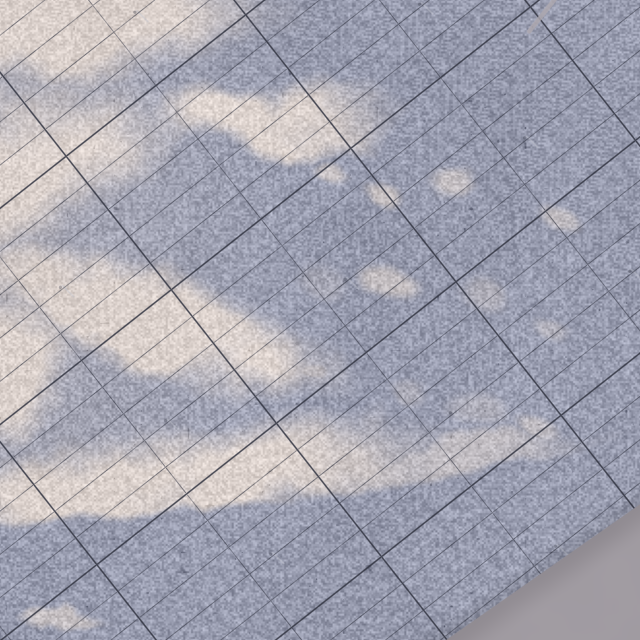
Reproduce this texture procedurally as a WebGL 1 fragment shader.

```glsl
precision highp float;

uniform vec2 u_resolution;

const vec2 PANEL_SIZE = vec2(0.3573, 0.2656);
const vec2 PANEL_ORIGIN = vec2(-0.0699, -0.0097);
const vec2 TILES_PER_PANEL = vec2(2.0, 5.0);
const vec3 SHADE = vec3(0.595, 0.610, 0.685);
const vec3 SUNLIT = vec3(0.860, 0.820, 0.800);
const vec3 JOINT = vec3(0.200, 0.210, 0.260);
const vec3 SCRATCH = vec3(0.760, 0.770, 0.810);
const vec3 KERB = vec3(0.630, 0.610, 0.635);

float hash(vec2 p) {
  return fract(sin(dot(p, vec2(127.1, 311.7))) * 43758.545);
}

float noise(vec2 p) {
  vec2 i = floor(p), f = fract(p);
  f = f * f * (3.0 - 2.0 * f);
  return mix(mix(hash(i), hash(i + vec2(1.0, 0.0)), f.x),
             mix(hash(i + vec2(0.0, 1.0)), hash(i + 1.0), f.x), f.y);
}

float fbm(vec2 p) {
  float sum = 0.0, amplitude = 0.5;
  for (int i = 0; i < 4; i++) {
    sum += amplitude * noise(p);
    p = p * 2.03 + 17.3;
    amplitude *= 0.5;
  }
  return sum;
}

float stroke(float d, float halfWidth, float aa) {
  return 1.0 - smoothstep(halfWidth - aa, halfWidth + aa, d);
}

float segment(vec2 p, vec2 a, vec2 b) {
  vec2 pa = p - a, ba = b - a;
  return length(pa - ba * clamp(dot(pa, ba) / dot(ba, ba), 0.0, 1.0));
}

// Distance to the nearest grid line on each axis
vec2 gridDistance(vec2 p, vec2 cell) {
  return abs(fract(p / cell + 0.5) - 0.5) * cell;
}

float lightPool(vec2 p, vec2 center, vec2 radius, float slope) {
  vec2 d = p - center;
  d.y -= slope * d.x;
  return 1.0 - smoothstep(0.45, 1.35, length(d / radius));
}

// Dappled sun: broad pools, a scalloped lower limit and small flecks
float sunlight(vec2 p) {
  vec2 warp = vec2(fbm(p * 9.0), fbm(p * 9.0 + 31.0)) - 0.47;
  vec2 q = p + warp * vec2(0.16, 0.10);
  float sun = lightPool(q, vec2(0.08, 0.96), vec2(0.30, 0.09), 0.08);
  sun = max(sun, lightPool(q, vec2(0.42, 0.81), vec2(0.19, 0.042), 0.05));
  sun = max(sun, 0.8 * lightPool(q, vec2(0.02, 0.73), vec2(0.20, 0.11), 0.3));
  sun = max(sun, lightPool(q, vec2(0.23, 0.505), vec2(0.25, 0.070), -0.32));
  sun = max(sun, 0.9 * lightPool(q, vec2(0.0, 0.42), vec2(0.12, 0.09), 0.3));
  sun = max(sun, lightPool(q, vec2(0.26, 0.24), vec2(0.40, 0.080), 0.12));
  sun = max(sun, 0.6 * lightPool(q, vec2(0.66, 0.27), vec2(0.24, 0.035), 0.15));
  float limit = 0.165 + 0.02 * p.x + 0.12 * p.x * p.x
              + 0.035 * fbm(vec2(p.x * 15.0, p.y * 8.0));
  sun *= smoothstep(limit - 0.006, limit + 0.012, p.y);
  sun = max(sun, 0.7 * lightPool(q, vec2(0.08, 0.035), vec2(0.06, 0.014), 0.05));
  for (int i = 0; i < 12; i++) {
    float n = float(i), row = floor(n / 4.0), column = mod(n, 4.0);
    vec2 jitter = vec2(hash(vec2(n, 3.0)), hash(vec2(n, 8.0))) - 0.5;
    vec2 center = vec2(0.50, 0.42 + 0.17 * row) + column * vec2(0.12, -0.035);
    float strength = 0.25 + 0.5 * hash(vec2(n, 5.0));
    vec2 radius = vec2(0.035, 0.022) * (0.7 + 0.6 * hash(vec2(n, 2.0)));
    sun = max(sun, strength * lightPool(p + warp * 0.06, center + jitter * 0.05, radius, -0.2));
  }
  return sun * (0.72 + 0.55 * fbm(p * 14.0 + 5.0));
}

// Fine stone speckle, centred on zero
float grain(vec2 p) {
  float speckle = (noise(p * 330.0) - 0.5) * 0.20 + (noise(p * 170.0) - 0.5) * 0.09;
  float pit = smoothstep(0.93, 1.0, noise(p * 95.0 + 40.0));
  return speckle - 0.16 * pit;
}

void main() {
  vec2 p = gl_FragCoord.xy / u_resolution;
  float aa = 0.75 / min(u_resolution.x, u_resolution.y);

  // Rotated paving coordinates
  vec2 down = vec2(p.x, 1.0 - p.y);
  vec2 paving = vec2(dot(down, vec2(0.786, -0.619)), dot(down, vec2(0.619, 0.786))) - PANEL_ORIGIN;
  vec2 tileSize = PANEL_SIZE / TILES_PER_PANEL;

  // Stone under shade and sun
  float haze = 0.22 * (1.0 - smoothstep(0.0, 0.55, p.x)) * smoothstep(0.15, 0.3, p.y);
  float sun = clamp(sunlight(p) + haze, 0.0, 1.0);
  vec3 color = mix(SHADE, SUNLIT, sun);
  color += 0.022 * (hash(floor(paving / tileSize)) - 0.5) + 0.05 * (fbm(p * 5.0) - 0.47);
  color += grain(p) * mix(1.0, 0.75, sun);

  // One small scratch in each panel
  vec2 local = mod(paving, PANEL_SIZE) - PANEL_SIZE * vec2(0.637, 0.63);
  float scratch = segment(local, vec2(0.0, -0.012), vec2(0.003, 0.012));
  color = mix(color, SCRATCH, 0.45 * stroke(scratch, 0.0012, aa));
  color = mix(color, JOINT, 0.35 * stroke(length(local + vec2(0.004, 0.012)), 0.0025, aa));

  // Thin tile joints and heavier panel joints
  vec2 thin = gridDistance(paving, tileSize);
  vec2 heavy = gridDistance(paving, PANEL_SIZE);
  float wear = 0.75 + 0.5 * noise(p * 60.0);
  float joint = 0.58 * wear * stroke(min(thin.x, thin.y), 0.0007, aa);
  joint = max(joint, 0.88 * stroke(min(heavy.x, heavy.y), 0.0012, aa));
  color = mix(color, JOINT, min(joint, 1.0));

  // Pale post at the upper edge
  float post = segment(p, vec2(0.827, 0.951), vec2(0.870, 1.005));
  color = mix(color, KERB * 1.08, 0.8 * stroke(post, 0.0035, aa));

  // Smooth kerb across the lower right corner
  float kerb = (0.70 * (p.x - 0.697) - p.y) / 1.22;
  color *= 1.0 - 0.10 * smoothstep(-0.035, 0.0, kerb);
  vec3 kerbColor = KERB + 0.02 * (fbm(p * 8.0) - 0.5) - 0.06 * (1.0 - smoothstep(0.0, 0.05, kerb));
  color = mix(color, kerbColor, smoothstep(-aa, aa, kerb));

  gl_FragColor = vec4(clamp(color, 0.0, 1.0), 1.0);
}
```
